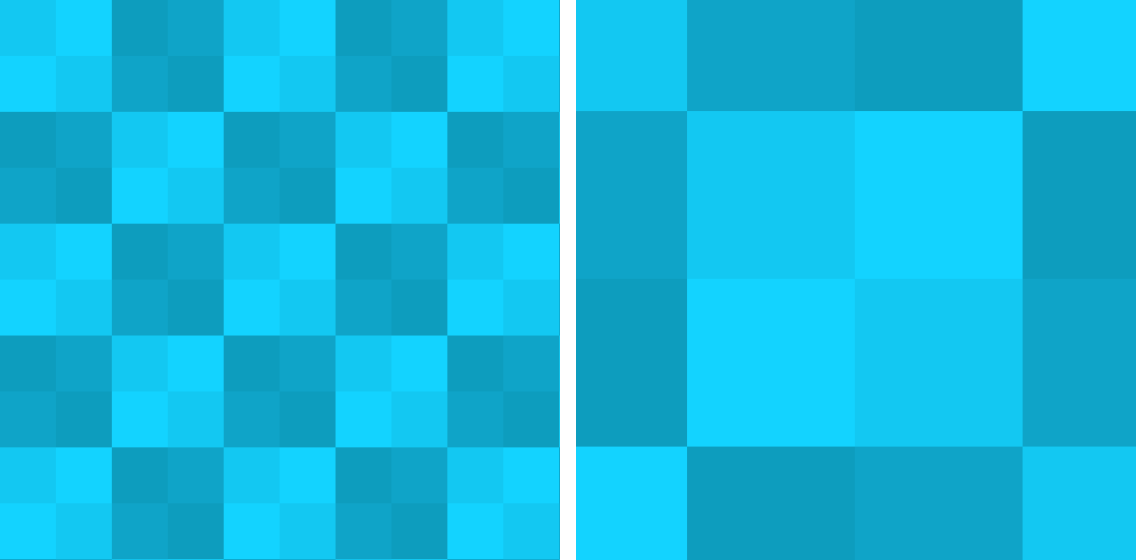
Left, the full canvas; right, a detail of the centre.
Write a WebGL 1 fragment shader that draws this pattern.

```glsl
precision highp float;

uniform vec2 u_resolution;

// Square wave per axis: +1 on even cells, -1 on odd, ramped across one pixel at edges
vec2 squareWave(vec2 p, float pixel) {
  vec2 parity = 1.0 - 2.0 * mod(floor(p), 2.0);
  vec2 edgeDistance = 0.5 - abs(fract(p) - 0.5);
  return parity * clamp(2.0 * edgeDistance / pixel, 0.0, 1.0);
}

// Antialiased checkerboard, 0 to 1, with a unit cell
float checker(vec2 p, float pixel) {
  vec2 wave = squareWave(p, pixel);
  return 0.5 + 0.5 * wave.x * wave.y;
}

void main() {
  float side = min(u_resolution.x, u_resolution.y);

  // Five blocks across and down, counted from the top left corner
  vec2 p = vec2(gl_FragCoord.x, u_resolution.y - gl_FragCoord.y) / side * 5.007;
  float pixel = 5.007 / side;

  // Large checker picks light or dark; the half-size checker shades each block
  float block = checker(p, pixel);
  float shade = checker(p * 2.0, pixel * 2.0);

  vec3 light = mix(vec3(0.075, 0.828, 1.0), vec3(0.075, 0.785, 0.95), shade);
  vec3 dark = mix(vec3(0.060, 0.645, 0.785), vec3(0.050, 0.615, 0.745), shade);

  gl_FragColor = vec4(mix(dark, light, block), 1.0);
}
```
